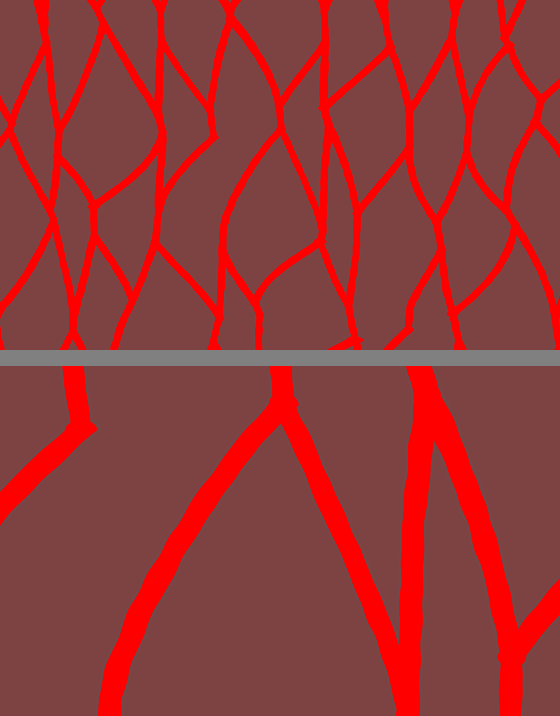
Top, the full canvas; bottom, a detail of the centre.
Reproduce this pattern procedurally as a Shadertoy shader.

```glsl
const vec3 GROUND = vec3(0.49, 0.262, 0.262);
const vec3 STRAND = vec3(0.995, 0.0, 0.0);
const vec3 RIM = vec3(0.44, 0.29, 0.29);
const vec2 SPACING = vec2(0.192, 0.28);    // node pitch, in canvas heights
const vec2 JITTER = vec2(0.56, 0.32);      // node scatter, in pitches
const vec2 STEM = vec2(0.03, 0.15);        // shortest half stem, extra length
const float HALF_WIDTH = 0.0108;
const float RIM_WIDTH = 0.0016;
const float DROP = 0.12;                   // share of right branches left out
const float BEND_SCALE = 3.0;
const float BEND = 0.03;
const float WOBBLE_SCALE = 38.0;
const float WOBBLE = 0.0028;

vec2 hash2(vec2 p) {
    vec3 q = fract(p.xyx * vec3(0.1031, 0.1030, 0.0973));
    q += dot(q, q.yzx + 33.33);
    return fract((q.xx + q.yz) * q.zy);
}

float gradientDot(vec2 cell, vec2 offset) {
    float angle = 6.2832 * hash2(cell + 71.0).x;
    return dot(vec2(cos(angle), sin(angle)), offset);
}

float gradientNoise(vec2 p) {
    vec2 i = floor(p), f = fract(p);
    vec2 u = f * f * f * (f * (f * 6.0 - 15.0) + 10.0);
    vec2 e = vec2(1.0, 0.0);
    float low = mix(gradientDot(i, f), gradientDot(i + e, f - e), u.x);
    float high = mix(gradientDot(i + e.yx, f - e.yx), gradientDot(i + 1.0, f - 1.0), u.x);
    return mix(low, high, u.y);
}

// Each node is a short stem; side is +1 for its top end, -1 for its bottom
vec2 stemEnd(vec2 id, float side) {
    vec2 scatter = (hash2(id + 11.0) - 0.5) * JITTER;
    vec2 shape = hash2(id + 137.0);
    vec2 node = id + vec2(0.5 * mod(id.y, 2.0), 0.0) + scatter;
    node += side * vec2(0.12 * (shape.y - 0.5), STEM.x + STEM.y * shape.x);
    return node * SPACING;
}

// Distance to a bowed curve falling from a to b
float curveDistance(vec2 p, vec2 a, vec2 b, float bow) {
    vec2 span = b - a;
    float t = clamp((p.y - a.y) / span.y, 0.0, 1.0);
    float x = a.x + span.x * (t + bow * t * (1.0 - t));
    float slope = span.x * (1.0 + bow * (1.0 - 2.0 * t)) / span.y;
    return length(vec2((p.x - x) * inversesqrt(1.0 + slope * slope), p.y - a.y - span.y * t));
}

float netDistance(vec2 p) {
    float d = 1.0;
    float row = floor(p.y / SPACING.y);
    for (int j = 0; j <= 2; j++) {
        float y = row + float(j);
        float odd = mod(y, 2.0);
        float column = floor(p.x / SPACING.x - 0.5 * odd);
        for (int i = -1; i <= 2; i++) {
            vec2 id = vec2(column + float(i), y);
            vec2 left = id + vec2(odd - 1.0, -1.0);
            vec2 right = id + vec2(odd, -1.0);
            vec2 foot = stemEnd(id, -1.0);
            vec2 bow = 1.6 * (hash2(id + 211.0) - 0.5);
            d = min(d, curveDistance(p, stemEnd(id, 1.0), foot, 0.0));
            d = min(d, curveDistance(p, foot, stemEnd(left, 1.0), bow.x));
            if (hash2(id + 307.0).x > DROP)
                d = min(d, curveDistance(p, foot, stemEnd(right, 1.0), bow.y));
        }
    }
    return d;
}

void mainImage(out vec4 fragColor, in vec2 fragCoord) {
    vec2 uv = fragCoord / iResolution.y;
    float pixel = 1.0 / iResolution.y;

    // Broad bends and a fine ragged wobble
    vec2 p = uv + vec2(2.0, 3.0);
    p.x += BEND * gradientNoise(uv * BEND_SCALE + 5.0);
    p.y += BEND * gradientNoise(uv * BEND_SCALE + 23.0);
    p.x += WOBBLE * gradientNoise(uv * WOBBLE_SCALE + 9.0);

    // Flat strands with a faint dark rim
    float d = netDistance(p) - HALF_WIDTH;
    float rim = 1.0 - smoothstep(RIM_WIDTH, RIM_WIDTH + pixel, d);
    float strand = 1.0 - smoothstep(-0.6 * pixel, 0.6 * pixel, d);
    vec3 color = mix(GROUND, RIM, rim);
    fragColor = vec4(mix(color, STRAND, strand), 1.0);
}
```
